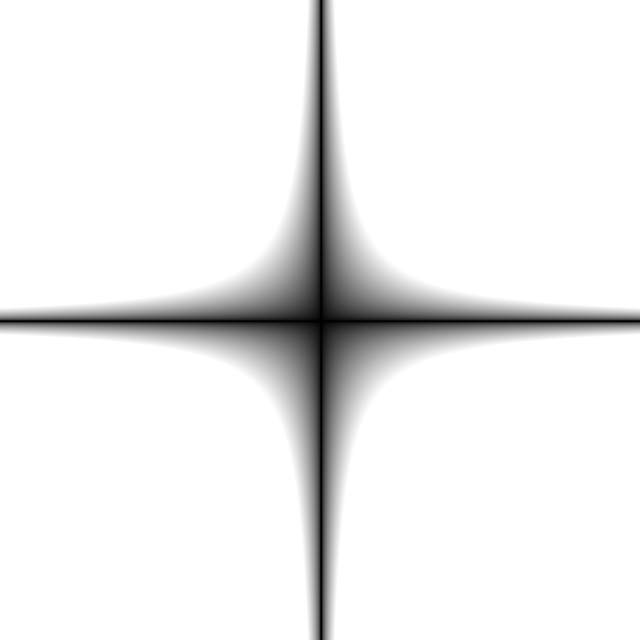
This background is drawn by a WebGL 2 fragment shader. Its source:

```glsl
#version 300 es
precision highp float;
// A dark four-pointed star with soft hyperbolic flanks and thin black axes on white.

uniform vec2 u_resolution;
out vec4 fragColor;

// Brightness grows with the geometric mean of the distances to both axes.
float starBrightness(vec2 axisDistance) {
    return min(10.0 * sqrt(axisDistance.x * axisDistance.y), 1.0);
}

void main() {
    vec2 uv = gl_FragCoord.xy / u_resolution;

    // Distance to each axis, with a narrow core that stays fully black
    vec2 axisDistance = max(abs(uv - vec2(0.502, 0.498)) - 0.0011, 0.0);

    fragColor = vec4(vec3(starBrightness(axisDistance)), 1.0);
}
```
